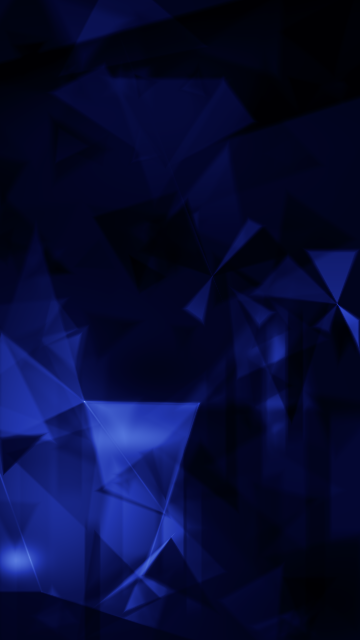
Give the GLSL for this background, as a WebGL 2 fragment shader.

```glsl
#version 300 es
precision highp float;
uniform vec2 u_resolution;
out vec4 fragColor;
const float HEIGHT = 16.0 / 9.0;

float hash(float n) { return fract(sin(n * 127.1 + 3.7) * 4375.85); }
vec2 polar(float angle) { return vec2(cos(angle), sin(angle)); }

// Signed distance from the line a-b
float side(vec2 p, vec2 a, vec2 b) {
  vec2 d = b - a;
  return (d.x * (p.y - a.y) - d.y * (p.x - a.x)) / length(d);
}
float triangle(vec2 p, vec2 a, vec2 b, vec2 c, float blur) {
  float turn = sign(side(c, a, b));
  float d = min(turn * side(p, a, b), min(turn * side(p, b, c), turn * side(p, c, a)));
  return smoothstep(-blur, blur, d);
}
// Facet shaded from its crisp tip a to its softer edge b-c
float facet(float v, vec2 p, vec2 a, vec2 b, vec2 c, float tip, float base) {
  float t = clamp(side(p, b, c) / side(a, b, c), 0.0, 1.0);
  float level = mix(base, tip, t) + 0.4 * v - 0.35;
  return mix(v, level, 0.9 * triangle(p, a, b, c, mix(0.009, 0.003, t)));
}
float ridge(vec2 p, vec2 a, vec2 b) {
  vec2 d = b - a;
  float t = clamp(dot(p - a, d) / dot(d, d), 0.0, 1.0);
  float r = length(p - a - d * t) / 0.0025;
  return exp(-r * r) * (0.6 + 0.4 * cos(t * 9.0));
}
float glow(vec2 p, vec2 center, vec2 radius) {
  vec2 d = (p - center) / radius;
  return exp(-dot(d, d));
}
float lowerLight(vec2 p) { return glow(p, vec2(0.16, 0.40), vec2(0.35, 0.42)); }

// Overlapping random shards, some crisp and some blurred
float shards(vec2 p, float count, float seed, float small, float large) {
  float sum = 0.0;
  for (float i = 0.0; i < count; i++) {
    float k = seed + i * 7.0;
    vec2 center = vec2(hash(k), hash(k + 1.0) * HEIGHT);
    float size = mix(small, large, hash(k + 2.0));
    float turn = hash(k + 4.0) * 6.283;
    vec2 a = center + size * polar(turn);
    vec2 b = center + size * polar(turn + 1.5 + hash(k + 5.0));
    vec2 c = center + size * polar(turn + 3.6 + hash(k + 6.0));
    float blur = mix(0.004, 0.02, hash(k + 2.5));
    float fade = 0.65 + 0.35 * dot(p - center, polar(turn)) / size;
    float amount = (hash(k + 3.5) - 0.5) * (1.9 + 1.5 * lowerLight(center));
    sum += amount * fade * triangle(p, a, b, c, blur);
  }
  return sum;
}
// Vertical reflections of uneven height
float columns(vec2 p, float count) {
  float x = p.x * count + 0.3 * sin(p.x * 23.0);
  float id = floor(x);
  float body = smoothstep(0.0, 0.15, fract(x)) * smoothstep(1.0, 0.85, fract(x));
  float d = abs(p.y - mix(0.1, 0.75, hash(id + 40.0)));
  return (hash(id + 70.0) - 0.5) * body * smoothstep(0.2, 0.14, d);
}
vec3 palette(float v) {
  vec3 c = mix(vec3(0.0, 0.0, 0.01), vec3(0.0, 0.01, 0.06), clamp(v + 1.0, 0.0, 1.0));
  c = mix(c, vec3(0.01, 0.02, 0.17), clamp(v, 0.0, 1.0));
  c = mix(c, vec3(0.04, 0.07, 0.33), clamp(v - 1.0, 0.0, 1.0));
  c = mix(c, vec3(0.13, 0.21, 0.69), clamp(v - 2.0, 0.0, 1.0));
  c = mix(c, vec3(0.31, 0.44, 0.85), clamp(v - 3.0, 0.0, 1.0));
  return mix(c, vec3(0.72, 0.80, 1.0), clamp(v - 4.0, 0.0, 1.0));
}
void main() {
  vec2 p = gl_FragCoord.xy / u_resolution * vec2(1.0, HEIGHT);
  // Broad light, shards and shadows
  float v = 0.5 + 2.3 * lowerLight(p) + 1.5 * columns(p, 14.0);
  v += shards(p, 60.0, 5.0, 0.08, 0.22) + shards(p, 80.0, 900.0, 0.03, 0.09);
  v += 0.6 * glow(p, vec2(0.45, 1.40), vec2(0.4, 0.2));
  float band = side(p, vec2(0.0, 1.6), vec2(0.6, 1.76));
  v -= 1.6 * smoothstep(0.01, -0.01, band) * exp(7.0 * min(band, 0.0));
  float slope = side(p, vec2(0.69, 1.41), vec2(1.0, 1.51));
  v -= 1.5 * smoothstep(-0.01, 0.01, slope) * exp(-5.0 * max(slope, 0.0)) * smoothstep(0.5, 0.75, p.x);
  v -= 0.8 * (glow(p, vec2(0.4, 0.74), vec2(0.14, 0.08)) + glow(p, vec2(0.9, 0.1), vec2(0.2, 0.12)));
  // Upper fan
  vec2 crown = vec2(0.46, 1.31);
  v = facet(v, p, crown, vec2(0.14, 1.52), vec2(0.29, 1.60), 1.0, 1.7);
  v = facet(v, p, crown, vec2(0.30, 1.56), vec2(0.62, 1.56), 0.9, 1.4);
  v = facet(v, p, crown, vec2(0.62, 1.56), vec2(0.71, 1.44), 1.1, 1.8);
  // Central pinwheel
  vec2 hub = vec2(0.59, 1.01);
  v = facet(v, p, hub, vec2(0.39, 1.08), vec2(0.52, 1.22), 0.1, -0.2);
  v = facet(v, p, hub, vec2(0.73, 1.15), vec2(0.80, 1.07), 0.0, -0.2);
  v = facet(v, p, hub, vec2(0.69, 1.17), vec2(0.73, 1.15), 2.3, 2.2);
  v = facet(v, p, hub, vec2(0.51, 0.92), vec2(0.565, 0.88), 2.0, 2.5);
  v = facet(v, p, vec2(0.64, 0.98), vec2(0.72, 0.87), vec2(0.76, 0.91), 1.2, 2.4);
  v = facet(v, p, hub, vec2(0.48, 1.29), vec2(0.55, 1.10), 2.1, 1.2);
  // Right pinwheel
  vec2 spark = vec2(0.937, 0.933);
  v = facet(v, p, spark, vec2(0.85, 1.083), vec2(0.995, 1.083), 2.9, 2.6);
  v = facet(v, p, spark, vec2(0.80, 1.07), vec2(0.70, 0.96), 2.1, 1.8);
  v = facet(v, p, spark, vec2(1.0, 0.89), vec2(1.0, 0.80), 3.8, 3.5);
  v = facet(v, p, spark, vec2(0.87, 0.87), vec2(0.915, 0.855), 2.3, 2.0);
  // Bright lower crystal
  vec2 peak = vec2(0.235, 0.662), brim = vec2(0.553, 0.657);
  vec2 foot = vec2(0.46, 0.35), knot = vec2(0.40, 0.18), root = vec2(0.116, 0.134);
  v = facet(v, p, peak, vec2(0.10, 1.15), vec2(0.0, 0.83), 2.3, 1.4);
  v = facet(v, p, peak, vec2(0.0, 0.86), vec2(0.0, 0.55), 2.6, 2.1);
  v = facet(v, p, vec2(0.01, 0.46), vec2(0.0, 0.56), vec2(0.12, 0.57), 0.3, 0.5);
  v = facet(v, p, foot, peak, brim, 1.9, 3.0);
  v = facet(v, p, foot, peak, vec2(0.29, 0.42), 2.2, 2.7);
  v = facet(v, p, vec2(0.46, 0.39), vec2(0.39, 0.52), vec2(0.51, 0.56), 1.2, 1.6);
  v += 0.9 * glow(p, vec2(0.38, 0.56), vec2(0.17, 0.04));
  v = facet(v, p, vec2(0.475, 0.285), knot, vec2(0.30, 0.12), 3.3, 3.0);
  v = facet(v, p, vec2(0.475, 0.285), knot, vec2(0.60, 0.08), 0.7, 0.3);
  v += 1.8 * glow(p, vec2(0.05, 0.22), vec2(0.06, 0.04));
  // Dark floor and fine bright ridges
  float floorLine = root.y - 0.32 * max(p.x - root.x, 0.0);
  v = mix(v, 0.4 * v + columns(p, 14.0), smoothstep(0.005, -0.005, p.y - floorLine));
  float edges = ridge(p, peak, brim) + ridge(p, peak, foot) + ridge(p, brim, knot);
  edges += ridge(p, vec2(0.0, 0.46), root) + ridge(p, root, vec2(0.44, 0.03));
  fragColor = vec4(palette(v + 0.6 * edges), 1.0);
}
```
